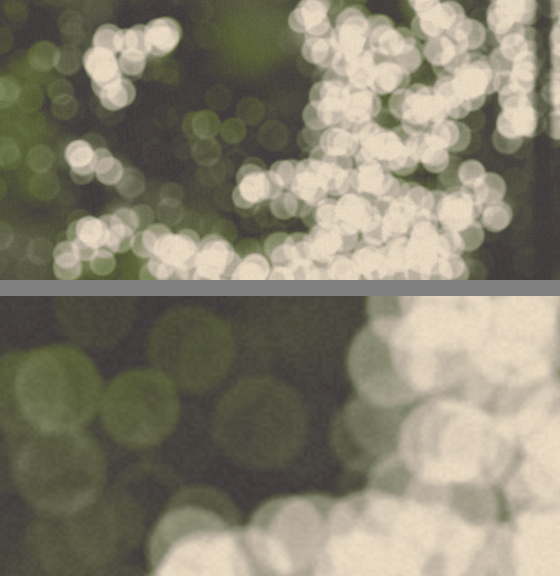
Top: the whole. Bottom: its middle third, enlarged.
Write a WebGL 1 fragment shader that draws this background.

```glsl
precision highp float;

uniform vec2 u_resolution;

const vec3 SHADOW = vec3(0.265, 0.245, 0.245);
const vec3 LEAF = vec3(0.335, 0.335, 0.265);
const vec3 MOSS = vec3(0.345, 0.375, 0.215);
const vec3 SAGE = vec3(0.52, 0.525, 0.43);
const vec3 HAZE = vec3(0.72, 0.68, 0.62);
const vec3 GLOW = vec3(0.91, 0.85, 0.76);

const int LAYERS = 3;
const float CELL = 0.09;          // spacing of the discs, in canvas heights
const float DISC_RADIUS = 0.056;
const float DISC_LIGHT = 0.58;
const float FAINT_LIGHT = 0.20;
const float VEIL_LIGHT = 0.42;    // smooth light beneath the discs
const float FOLIAGE_LIGHT = 0.24;
const float GRAIN = 0.035;
const float GRAIN_SCALE = 230.0;

float hash(vec2 p) {
  return fract(sin(dot(p, vec2(127.1, 311.7))) * 43758.55);
}

float noise(vec2 p) {
  vec2 i = floor(p);
  vec2 f = fract(p);
  f = f * f * (3.0 - 2.0 * f);
  return mix(mix(hash(i), hash(i + vec2(1.0, 0.0)), f.x),
             mix(hash(i + vec2(0.0, 1.0)), hash(i + 1.0), f.x), f.y);
}

// Soft-edged stroke from a to b
float stroke(vec2 p, vec2 a, vec2 b, float radius) {
  vec2 ab = b - a;
  float t = clamp(dot(p - a, ab) / dot(ab, ab), 0.0, 1.0);
  return 1.0 - smoothstep(0.4 * radius, 1.4 * radius, length(p - a - ab * t));
}

// Openings in the canopy where the sky shines through
float skyDensity(vec2 p) {
  float d = stroke(p, vec2(1.25, 0.60), vec2(1.25, 0.20), 0.12);
  d = max(d, stroke(p, vec2(1.15, 0.90), vec2(1.40, 0.79), 0.10));
  d = max(d, stroke(p, vec2(1.28, 0.78), vec2(1.25, 0.55), 0.08));
  d = max(d, stroke(p, vec2(1.42, 0.22), vec2(1.58, 0.20), 0.13));
  d = max(d, stroke(p, vec2(0.95, 0.05), vec2(1.60, 0.08), 0.09));
  d = max(d, stroke(p, vec2(0.58, 0.09), vec2(0.88, 0.01), 0.08));
  d = max(d, stroke(p, vec2(0.93, 0.32), vec2(1.20, 0.36), 0.07));
  d = max(d, stroke(p, vec2(1.48, 0.61), vec2(1.71, 0.70), 0.07));
  d = max(d, stroke(p, vec2(1.52, 1.00), vec2(1.64, 0.83), 0.08));
  d = max(d, stroke(p, vec2(1.82, 1.00), vec2(1.85, 0.56), 0.07));
  d = max(d, stroke(p, vec2(2.02, 1.00), vec2(2.02, 0.55), 0.06));
  d = max(d, stroke(p, vec2(0.37, 0.81), vec2(0.56, 0.84), 0.06));
  d = max(d, stroke(p, vec2(0.40, 0.79), vec2(0.40, 0.67), 0.05));
  d = max(d, 0.85 * stroke(p, vec2(0.43, 0.21), vec2(0.29, 0.08), 0.07));
  d = max(d, 0.65 * stroke(p, vec2(0.26, 0.45), vec2(0.42, 0.38), 0.06));
  d = max(d, 0.75 * stroke(p, vec2(1.40, 0.46), vec2(1.58, 0.48), 0.08));
  d = max(d, 0.70 * stroke(p, vec2(1.68, 0.34), vec2(1.78, 0.26), 0.06));
  return d;
}

// Defocused disc with a slightly brighter rim
float disc(float dist, float radius) {
  float body = 1.0 - smoothstep(0.76 * radius, 1.08 * radius, dist);
  return body * (0.88 + 0.24 * smoothstep(0.45 * radius, 0.85 * radius, dist));
}

float discLight(vec2 p) {
  float sum = 0.0;
  for (int layer = 0; layer < LAYERS; layer++) {
    float id = float(layer);
    vec2 shift = id * vec2(0.37, 0.61);
    vec2 base = floor(p / CELL + shift);
    for (int j = -1; j <= 1; j++) {
      for (int i = -1; i <= 1; i++) {
        vec2 cell = base + vec2(float(i), float(j));
        vec2 seed = cell + id * 17.3;
        vec2 jitter = vec2(hash(seed), hash(seed + 41.7));
        vec2 center = (cell + jitter - shift) * CELL;
        float chance = hash(seed + 83.1);
        float open = smoothstep(0.2, 0.85, skyDensity(center) + 0.6 * (chance - 0.5));
        float faint = pow(hash(seed + 29.9), 4.0) * noise(center * 4.0 + 5.0);
        float radius = DISC_RADIUS * mix(0.85, 1.1, hash(seed + 61.3));
        sum += disc(distance(p, center), radius) * (DISC_LIGHT * open + FAINT_LIGHT * faint);
      }
    }
  }
  return sum;
}

vec3 toneRamp(float t, float leafiness) {
  vec3 color = mix(SHADOW, mix(LEAF, MOSS, leafiness), smoothstep(0.0, 0.2, t));
  color = mix(color, SAGE - leafiness * vec3(0.03, 0.0, 0.07), smoothstep(0.15, 0.48, t));
  color = mix(color, HAZE, smoothstep(0.42, 0.76, t));
  return mix(color, GLOW, smoothstep(0.70, 0.96, t));
}

void main() {
  vec2 p = gl_FragCoord.xy / u_resolution.y;

  // Dim foliage, darker towards the trunk on the right
  float patches = 0.65 * noise(p * 3.2 + 2.0) + 0.35 * noise(p * 8.0);
  float rightSide = smoothstep(1.2, 1.85, p.x);
  float trunk = 1.0 - smoothstep(0.015, 0.05, abs(p.x - 1.94));
  float foliage = smoothstep(0.3, 0.8, patches) * (1.0 - 0.7 * rightSide);

  float light = discLight(p) + VEIL_LIGHT * skyDensity(p) + FOLIAGE_LIGHT * foliage;
  light *= 1.0 - 0.75 * trunk;

  float leafiness = smoothstep(0.25, 0.75, noise(p * 2.6 + 9.0)) * (1.0 - rightSide);
  vec3 color = toneRamp(1.0 - exp(-light), leafiness);
  color += GRAIN * (noise(p * GRAIN_SCALE) - 0.5);
  gl_FragColor = vec4(color, 1.0);
}
```
